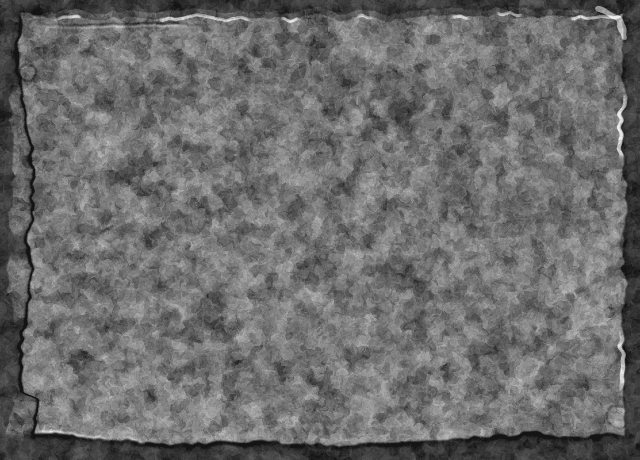
Write a Shadertoy shader that draws this texture.

```glsl
float hash(vec2 p) {
    vec3 q = fract(vec3(p.xyx) * 0.1031);
    q += dot(q, q.yzx + 33.33);
    return fract((q.x + q.y) * q.z);
}

float noise(vec2 p) {
    vec2 i = floor(p), f = fract(p);
    f = f * f * (3.0 - 2.0 * f);
    return mix(mix(hash(i), hash(i + vec2(1, 0)), f.x),
               mix(hash(i + vec2(0, 1)), hash(i + vec2(1, 1)), f.x), f.y);
}

float fbm(vec2 p) {
    float sum = 0.0, gain = 0.53;
    for (int i = 0; i < 4; i++) {
        sum += gain * noise(p);
        p = mat2(1.6, 1.2, -1.2, 1.6) * p + 7.3;
        gain *= 0.5;
    }
    return sum;
}

// Centre of the nearest jittered cell, used to flatten tone into flakes
vec2 flakeCentre(vec2 p, float scale) {
    vec2 q = p * scale, cell = floor(q), best = q;
    float nearest = 9.0;
    for (int y = -1; y <= 1; y++)
    for (int x = -1; x <= 1; x++) {
        vec2 id = cell + vec2(x, y);
        vec2 c = id + vec2(hash(id + 11.0), hash(id + 47.0));
        float d = dot(c - q, c - q);
        if (d < nearest) { nearest = d; best = c; }
    }
    return best / scale;
}

float band(float x, float lo, float hi, float soft) {
    return smoothstep(lo - soft, lo + soft, x) * (1.0 - smoothstep(hi - soft, hi + soft, x));
}

float ridge(float d, float width) {
    return exp(-d * d / (width * width));
}

float segment(vec2 p, vec2 a, vec2 b) {
    vec2 ab = b - a;
    return length(p - a - ab * clamp(dot(p - a, ab) / dot(ab, ab), 0.0, 1.0));
}

float jag(float t, float seed) {
    return (noise(vec2(t * 19.0, seed)) - 0.5) * 0.015
         + (noise(vec2(t * 65.0, seed + 5.0)) - 0.5) * 0.008;
}

// Broad dark stains: xy is the place, z the radius
float stains(vec2 p) {
    const vec3 spots[14] = vec3[14](
        vec3(0.30, 0.63, 0.05), vec3(0.57, 0.59, 0.035), vec3(0.73, 0.55, 0.04),
        vec3(0.97, 0.55, 0.06), vec3(0.26, 0.43, 0.04), vec3(0.22, 0.37, 0.02),
        vec3(0.87, 0.81, 0.06), vec3(1.20, 0.74, 0.04), vec3(0.83, 0.26, 0.04),
        vec3(1.09, 0.25, 0.03), vec3(0.46, 0.31, 0.04), vec3(0.51, 0.21, 0.03),
        vec3(1.03, 0.38, 0.04), vec3(1.21, 0.44, 0.035));
    float sum = 0.0;
    for (int i = 0; i < 14; i++) sum += ridge(length(p - spots[i].xy), spots[i].z);
    return min(sum, 1.0);
}

float stoneTone(vec2 p) {
    vec2 warped = p + 0.012 * (vec2(noise(p * 90.0), noise(p * 90.0 + 31.0)) - 0.5);
    vec2 big = flakeCentre(warped, 85.0), small = flakeCentre(warped, 165.0);
    float tone = 0.50 + 0.12 * (fbm(big * 13.0) - 0.5) + 0.42 * (fbm(small * 36.0) - 0.5);
    tone -= 0.09 * smoothstep(0.60, 0.70, noise(warped * 34.0 + 5.0));
    tone -= 0.07 * smoothstep(0.72, 0.78, noise(warped * 62.0 + 19.0));
    tone += 0.07 * (hash(floor(big * 900.0)) - 0.5) + 0.08 * (hash(floor(small * 1300.0)) - 0.5);
    return tone + 0.08 * (noise(p * 340.0) - 0.5);
}

float knob(float tone, vec2 p, vec2 centre, float radius) {
    float d = length(p - centre) + jag(p.x + p.y, 61.0) * 0.5;
    tone += 0.07 * (1.0 - smoothstep(radius - 0.005, radius, d));
    return tone - 0.13 * ridge(d - radius, 0.003);
}

void mainImage(out vec4 fragColor, in vec2 fragCoord) {
    vec2 p = fragCoord / iResolution.y;
    float width = iResolution.x / iResolution.y;
    float aa = 1.5 / iResolution.y;

    // Ragged slab outline, distances positive inside
    float leftEdge = 0.044 + 0.022 * band(p.y, 0.30, 0.80, 0.12)
                   + 0.034 * (1.0 - smoothstep(0.13, 0.15, p.y));
    float left = p.x - leftEdge - jag(p.y, 1.0);
    float right = width - 0.033 - p.x + jag(p.y, 13.0);
    float top = 0.964 - p.y + jag(p.x, 23.0);
    float bottom = p.y - 0.053 + 0.021 * ridge(p.x - 0.62, 0.32) + jag(p.x, 37.0);
    float inside = min(min(left, right), min(top, bottom));

    // Dark surround, with a broken rim along the left and top
    float grain = stoneTone(p);
    float ground = 0.25 + 0.6 * (grain - 0.5) - 0.09 * exp(-abs(inside) / 0.010);
    float outer = p.x - 0.022 + jag(p.y, 71.0) * 1.2;
    float lumps = smoothstep(0.2, 0.4, noise(vec2(p.y * 13.0, 4.0)));
    float rim = smoothstep(0.0, 0.005, outer) * smoothstep(0.001, 0.006, -left)
              * max(band(p.y, 0.30, 0.82, 0.02) * lumps, band(p.y, 0.06, 0.14, 0.01));
    float topRim = band(-top, 0.001, 0.013, 0.002) * band(p.x, 0.1, width - 0.06, 0.03);
    ground = mix(ground, grain - 0.08, max(rim, topRim * 0.6));

    // Slab face
    float stone = grain - 0.075 * stains(p) - 0.02 * smoothstep(0.5, 0.95, p.y);
    stone = knob(stone, p, vec2(0.060, 0.842), 0.021);
    stone = knob(stone, p, vec2(width - 0.046, 0.095), 0.022);
    stone += 0.05 * ridge(bottom - 0.010, 0.010);
    float tone = mix(ground, stone, smoothstep(-aa, aa, inside));

    // Cracks of uneven strength on the left and bottom
    float sideSpan = band(p.y, 0.05, 0.96, 0.01) * (0.35 + 0.65 * noise(vec2(p.y * 16.0, 7.0)));
    float baseSpan = band(p.x, 0.07, width - 0.04, 0.01);
    tone -= 0.34 * ridge(left + 0.003, 0.004) * sideSpan;
    tone -= 0.20 * ridge(bottom + 0.005, 0.005) * baseSpan * noise(vec2(p.x * 18.0, 17.0));

    // Bright chipped edges, thick and thin by turns
    float sideChips = smoothstep(0.48, 0.62, noise(vec2(p.y * 19.0, 81.0)));
    sideChips = max(sideChips * band(p.y, 0.16, 0.54, 0.02), band(p.y, 0.66, 0.79, 0.01));
    float topChips = smoothstep(0.52, 0.68, noise(vec2(p.x * 19.0, 91.0)));
    tone += 0.40 * (1.0 - smoothstep(0.003, 0.006, abs(right - 0.006 - jag(p.y, 97.0) * 0.5))) * sideChips;
    tone += 0.35 * (1.0 - smoothstep(0.002, 0.005, abs(top - 0.003 - jag(p.x, 88.0) * 0.5))) * topChips * baseSpan;
    tone += 0.24 * ridge(bottom - 0.004, 0.003) * band(p.x, 0.085, 0.36, 0.02)
          * smoothstep(0.2, 0.6, noise(vec2(p.x * 24.0, 29.0)));
    float ledge = p.y - 0.943 - jag(p.x, 53.0) * 0.4;
    float ledgeSpan = band(p.x, 0.08, 0.49, 0.02) * noise(vec2(p.x * 20.0, 3.0));
    tone += 0.26 * ridge(ledge, 0.003) * ledgeSpan - 0.26 * ridge(ledge - 0.006, 0.003) * ledgeSpan;
    float corner = min(segment(p, vec2(width - 0.09, 0.980), vec2(width - 0.045, 0.960)),
                       segment(p, vec2(width - 0.045, 0.960), vec2(width - 0.034, 0.918)));
    tone += 0.42 * (1.0 - smoothstep(0.005, 0.008, corner + jag(p.y, 43.0) * 0.6));

    fragColor = vec4(vec3(clamp(tone, 0.08, 0.92)), 1.0);
}
```
